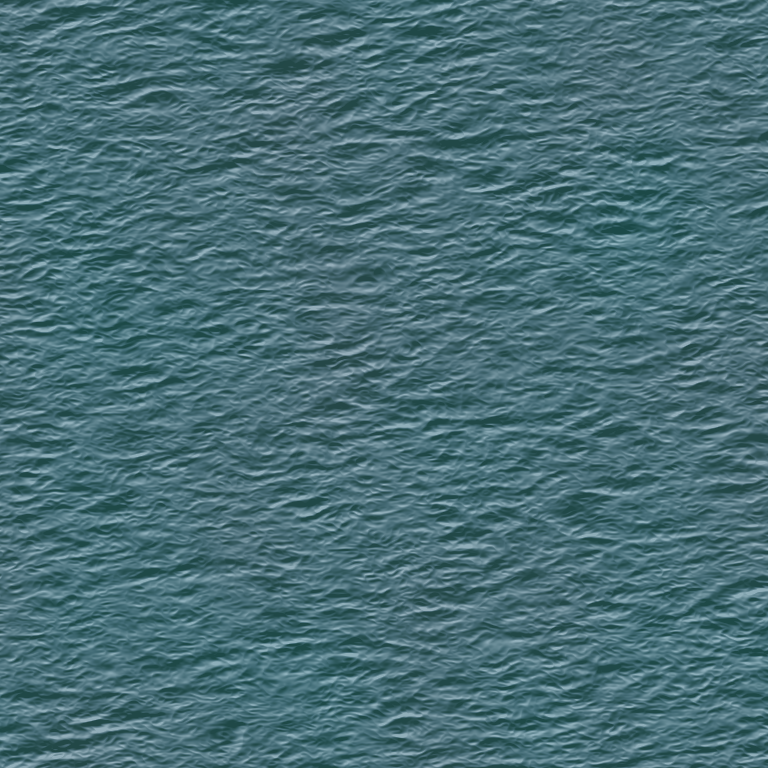
Give the GLSL for this texture, as a Shadertoy shader.

```glsl
#define SHADOW vec3(0.14, 0.295, 0.295)
#define WATER vec3(0.268, 0.418, 0.46)
#define CREST vec3(0.53, 0.65, 0.695)
#define WAVE_SCALE vec2(12.0, 33.0)
#define TILT 0.1
#define LIGHT_STEP vec2(-0.0004, 0.0014)
#define RELIEF 11.2
#define CREST_GLOW 2.0
#define PATCH_TINT 0.035

vec2 hashGradient(vec2 cell) {
    vec2 k = vec2(dot(cell, vec2(127.1, 311.7)), dot(cell, vec2(269.5, 183.3)));
    return 2.0 * fract(sin(k) * 43758.5453) - 1.0;
}

float gradientNoise(vec2 p) {
    vec2 cell = floor(p), f = fract(p);
    vec2 u = f * f * f * (f * (f * 6.0 - 15.0) + 10.0);
    vec2 e = vec2(0.0, 1.0);
    float low = mix(dot(hashGradient(cell), f),
                    dot(hashGradient(cell + e.yx), f - e.yx), u.x);
    float high = mix(dot(hashGradient(cell + e.xy), f - e.xy),
                     dot(hashGradient(cell + e.yy), f - e.yy), u.x);
    return mix(low, high, u.y);
}

vec2 rotate(vec2 p, float angle) {
    float c = cos(angle), s = sin(angle);
    return vec2(c * p.x + s * p.y, c * p.y - s * p.x);
}

// Sum of stretched ridges, from long swells to fine ripples
float waveHeight(vec2 p) {
    float height = 0.0, amplitude = 1.0;
    vec2 scale = WAVE_SCALE;
    for (int i = 0; i < 3; i++) {
        float layer = float(i);
        vec2 q = rotate(p, TILT + 0.07 * sin(layer * 2.3)) * scale + layer * 17.3;
        float n = gradientNoise(q) + 0.6 * gradientNoise(q * 1.37 + 41.7);
        height -= amplitude * sqrt(n * n + 0.002);
        amplitude *= 0.56;
        scale *= vec2(2.25, 2.0);
    }
    return height;
}

void mainImage(out vec4 fragColor, in vec2 fragCoord) {
    vec2 p = fragCoord / iResolution.y;

    // Bend the crests so that they wander
    vec2 bend = vec2(gradientNoise(p * vec2(9.0, 14.0) + 5.2),
                     gradientNoise(p * vec2(12.0, 17.0) + 23.8));
    vec2 q = p + bend * vec2(0.014, 0.008);

    // Light the upper faces and the crest lines
    float below = waveHeight(q - LIGHT_STEP);
    float above = waveHeight(q + LIGHT_STEP);
    float shade = RELIEF * (below - above);
    shade += CREST_GLOW * (0.5 * (below + above) + 0.31);
    shade *= 1.0 + 0.3 * gradientNoise(p * vec2(4.0, 6.0) + 61.4);
    shade += 0.1 * (shade * shade - 1.0);

    // Colour ramp from trough to crest
    vec3 color = mix(SHADOW, WATER, clamp((shade + 1.5) / 1.3, -0.1, 1.0));
    color = mix(color, CREST, clamp((shade + 0.2) / 2.6, 0.0, 1.15));

    // Broad patches, greener or greyer
    float tint = gradientNoise(p * 3.0 + 9.1) + 0.5 * gradientNoise(p * 7.0 + 31.6);
    color += PATCH_TINT * tint * vec3(-1.0, 0.2, 0.1);

    fragColor = vec4(clamp(color, 0.0, 1.0), 1.0);
}
```
